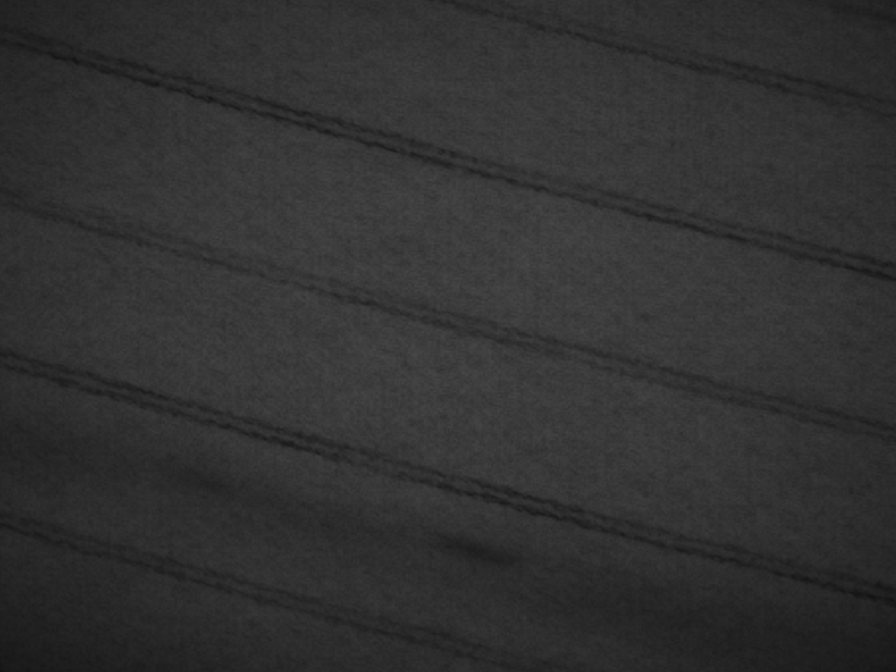
This texture is drawn by a Shadertoy shader. Its source:

```glsl
const float SLOPE = 0.267;        // fall of the stripes per unit of width
const float SPACING = 0.241;      // distance between stripe pairs
const float FIRST_STRIPE = 0.050;
const float HALF_GAP = 0.0092;    // half the distance between paired strokes
const float STROKE_WIDTH = 0.0053;
const vec3 CLOTH = vec3(0.246, 0.246, 0.246);

float hash(vec2 p) {
    return fract(sin(dot(p, vec2(127.1, 311.7))) * 43758.5453);
}

float noise(vec2 p) {
    vec2 cell = floor(p);
    vec2 f = fract(p);
    f = f * f * (3.0 - 2.0 * f);
    float low = mix(hash(cell), hash(cell + vec2(1.0, 0.0)), f.x);
    float high = mix(hash(cell + vec2(0.0, 1.0)), hash(cell + vec2(1.0, 1.0)), f.x);
    return mix(low, high, f.y);
}

float fbm(vec2 p) {
    float sum = 0.0;
    float amplitude = 0.5;
    for (int i = 0; i < 4; i++) {
        sum += amplitude * noise(p);
        p = p * 2.03 + 17.3;
        amplitude *= 0.5;
    }
    return sum;
}

// Soft bell profile of a blurred stroke
float stroke(float dist, float width) {
    float t = dist / width;
    return exp(-t * t);
}

// Worn double stripe; rows alternate between strong and faint
float stripePair(float across, float along) {
    float row = floor((across - FIRST_STRIPE) / SPACING + 0.5);
    float dist = across - FIRST_STRIPE - row * SPACING;
    dist += 0.002 * (noise(vec2(along * 14.0, row * 7.0)) - 0.5);
    dist += 0.006 * (noise(vec2(along * 120.0, across * 170.0)) - 0.5);
    float strength = 0.84 + 0.16 * cos(row * 3.14159);
    float upperWear = mix(0.35, 0.95, noise(vec2(along * 9.0, row * 5.0 + 2.0)));
    float lowerWear = mix(0.55, 1.1, noise(vec2(along * 7.0, row * 5.0 + 31.0)));
    float upper = stroke(dist + HALF_GAP, STROKE_WIDTH) * upperWear;
    float lower = stroke(dist - HALF_GAP, STROKE_WIDTH) * lowerWear;
    float shade = stroke(dist, HALF_GAP * 2.0) * 0.2;
    float breakup = 0.6 + 0.8 * noise(vec2(along * 150.0, across * 190.0) + 9.0);
    return strength * breakup * (upper + lower + shade);
}

// Elongated dark stain lying along the stripes
float stain(vec2 p, vec2 center, vec2 size) {
    vec2 q = (p - center) / size;
    return exp(-dot(q, q));
}

void mainImage(out vec4 fragColor, in vec2 fragCoord) {
    vec2 uv = fragCoord / iResolution.xy;
    vec2 p = fragCoord / iResolution.y;

    // Slanted, slightly bowed stripe coordinates
    float across = 1.0 - p.y - SLOPE * p.x - 0.007 * sin(uv.x * 3.14159);
    vec2 s = vec2(p.x, across);

    // Light falling off toward the corners
    vec2 fromLight = uv - vec2(0.51, 0.55);
    float light = 1.0 - 0.98 * dot(fromLight, fromLight);

    // Cloudy wear, short fibres, fine grain and sparse dark specks
    float clouds = fbm(s * vec2(5.0, 14.0)) - 0.47;
    float fibres = fbm(s * vec2(45.0, 85.0) + 40.0) - 0.47;
    float grain = noise(p * 210.0) + noise(p * 340.0 + 71.0) - 1.0;
    float specks = smoothstep(0.66, 0.95, noise(s * vec2(75.0, 130.0) + 23.0));
    float cloth = 1.0 + 0.12 * clouds + 0.18 * fibres + 0.13 * grain - 0.07 * specks;

    // Grime in the lower band and a faint streak near the top corner
    float grime = 0.15 * stroke(across - 0.645, 0.07) * (0.6 + fbm(s * vec2(4.0, 25.0)));
    float ragged = 0.5 + fbm(s * vec2(30.0, 70.0) + 5.0);
    grime += 0.27 * ragged * stain(s, vec2(0.72, 0.625), vec2(0.06, 0.016));
    grime += 0.15 * ragged * stain(s, vec2(0.31, 0.630), vec2(0.06, 0.015));
    grime += 0.18 * ragged * stain(s, vec2(1.30, -0.325), vec2(0.15, 0.010));
    grime += 0.10 * smoothstep(0.78, 0.95, across);

    float ink = 0.33 * stripePair(across, p.x);
    float tone = light * cloth * (1.0 - grime) * (1.0 - ink);
    fragColor = vec4(CLOTH * tone, 1.0);
}
```
